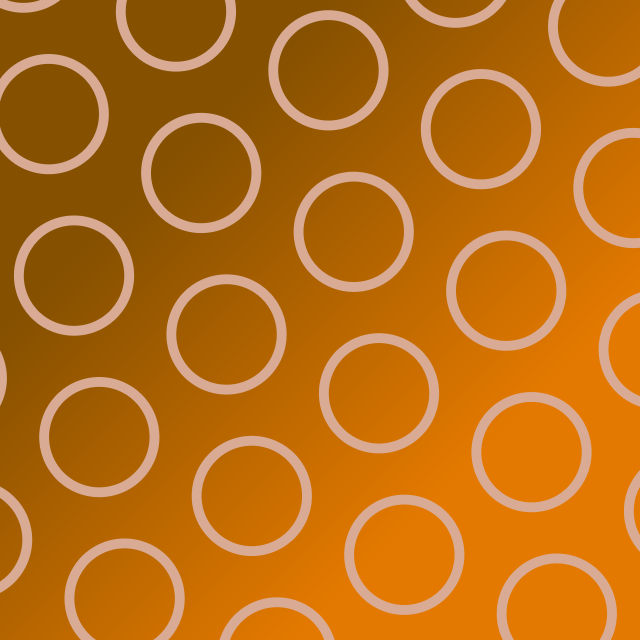
A Shadertoy shader for this pattern:

```glsl
// Thin pale rings on a tilted hexagonal lattice over a diagonal brown-to-orange
// gradient. The lattice is two interleaved rectangular grids; the nearest
// centre gives a ring distance, which is smoothed over one pixel.

#define SPACING 0.2554                 // distance between ring centres
#define TILT radians(21.1)             // clockwise turn of the lattice
#define ANCHOR vec2(0.5527, 0.6378)    // centre of one ring
#define RING_RADIUS 0.0862             // to the middle of the line
#define LINE_WIDTH 0.0154
#define RAMP_START 0.26                // along the diagonal, 0 to 1
#define RAMP_END 0.73
#define DARK_BROWN vec3(0.520, 0.314, 0.0)
#define BRIGHT_ORANGE vec3(0.890, 0.473, 0.0)
#define RING_COLOR vec3(0.850, 0.672, 0.582)

mat2 rotation(float angle) {
    float c = cos(angle), s = sin(angle);
    return mat2(c, s, -s, c);
}

// Distance to the nearest point of a hexagonal lattice with unit spacing
float hexCenterDistance(vec2 p) {
    vec2 cell = vec2(1.0, sqrt(3.0));
    vec2 even = p - cell * round(p / cell);
    vec2 shifted = p - 0.5 * cell;
    vec2 odd = shifted - cell * round(shifted / cell);
    return sqrt(min(dot(even, even), dot(odd, odd)));
}

// Flat at both ends, linear from upper left to lower right between them
vec3 background(vec2 uv) {
    float diagonal = 0.5 * (uv.x + 1.0 - uv.y);
    float t = clamp((diagonal - RAMP_START) / (RAMP_END - RAMP_START), 0.0, 1.0);
    return mix(DARK_BROWN, BRIGHT_ORANGE, t);
}

void mainImage(out vec4 fragColor, in vec2 fragCoord) {
    vec2 p = fragCoord / iResolution.y;
    float pixel = 1.0 / iResolution.y;

    // Ring as a signed distance in canvas units
    vec2 lattice = rotation(TILT) * (p - ANCHOR) / SPACING;
    float radius = hexCenterDistance(lattice) * SPACING;
    float ringDistance = abs(radius - RING_RADIUS) - 0.5 * LINE_WIDTH;
    float coverage = clamp(0.5 - ringDistance / pixel, 0.0, 1.0);

    vec3 color = mix(background(fragCoord / iResolution.xy), RING_COLOR, coverage);
    fragColor = vec4(color, 1.0);
}
```
